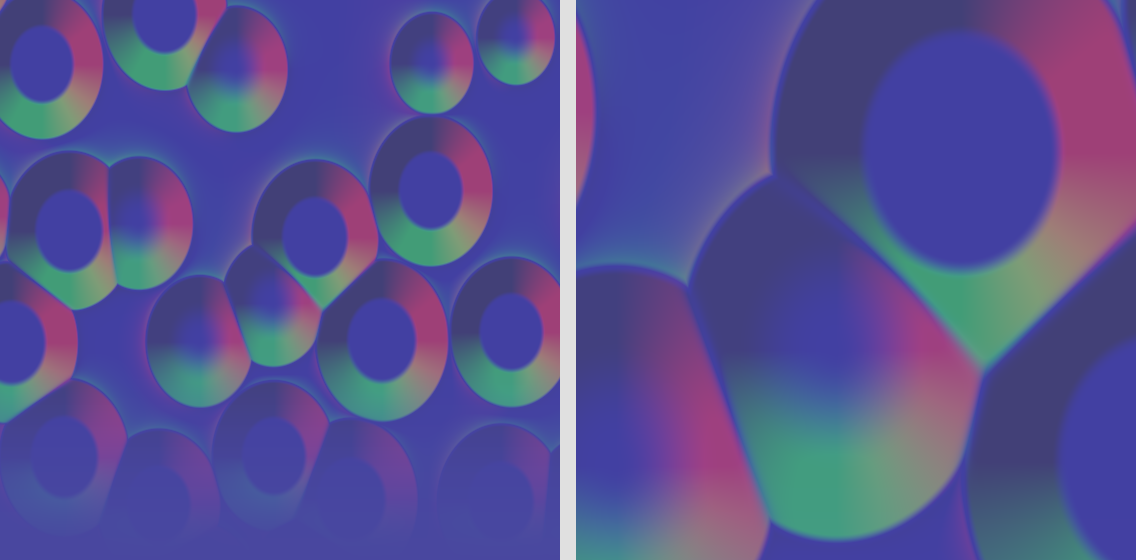
Left, the full canvas; right, a detail of the centre.
This texture map is drawn by a Shadertoy shader. Its source:

```glsl
// Tangent-space normal map of overlapping oval craters that fade out toward the bottom edge.

vec3 hash32(vec2 p) {
    vec3 q = fract(vec3(p.xyx) * vec3(0.1031, 0.1030, 0.0973));
    q += dot(q, q.yxz + 33.33);
    return fract((q.xxy + q.yzz) * q.zyx);
}

// Surface tilt: x leans to red, y leans to green.
vec2 craterTilt(vec2 p) {
    const vec2 cellSize = vec2(0.2, 0.25);
    vec2 home = floor(p / cellSize);
    vec2 wall = vec2(0.0), halo = vec2(0.0);
    float weightSum = 1e-30, nearest = 1.0;

    for (int j = -2; j <= 2; j++)
    for (int i = -2; i <= 2; i++) {
        vec2 cell = home + vec2(i, j);
        vec3 place = hash32(cell + 17.0);
        vec3 kind = hash32(cell + 71.0);
        if (kind.x > 0.82) continue;

        bool hasFloor = kind.y < 0.66;
        float radius = hasFloor ? mix(0.108, 0.124, kind.z) : mix(0.07, 0.1, kind.z);
        vec2 centre = (cell + 0.5 + 0.8 * (place.xy - 0.5)) * cellSize;
        vec2 d = (p - centre) / (radius * vec2(1.0, 1.22));
        float q = length(d);
        float edge = (q - 1.0) * radius;
        vec2 dir = vec2(d.x, -d.y) / max(q, 1e-4);

        // The deepest crater wins, with a slightly soft crease
        float slope = hasFloor ? smoothstep(0.46, 0.56, q) : smoothstep(0.0, 0.65, q) * 0.9;
        float weight = exp(-edge * 300.0);
        wall += weight * slope * dir;
        weightSum += weight;
        nearest = min(nearest, edge);

        // Raised lip: a crisp arc and a broad fall-off outside
        float outside = max(edge, 0.0);
        halo -= dir * (0.45 * exp(-outside * 110.0) + 0.17 * exp(-outside * 24.0));
    }
    float inside = smoothstep(0.004, -0.004, nearest);
    return mix(halo, wall / weightSum, inside);
}

void mainImage(out vec4 fragColor, in vec2 fragCoord) {
    vec2 p = fragCoord / iResolution.y;
    float relief = smoothstep(0.0, 0.4, p.y);
    vec2 tilt = craterTilt(p) * relief;

    // Only positive tilt brightens red and green; steepness dims blue
    vec3 color = mix(vec3(0.285, 0.28, 0.625), vec3(0.26, 0.25, 0.635), relief);
    color.rg += 0.36 * clamp(tilt * 1.2, 0.0, 1.0);
    color.b -= 0.17 * min(dot(tilt, tilt), 1.0);
    fragColor = vec4(color, 1.0);
}
```
